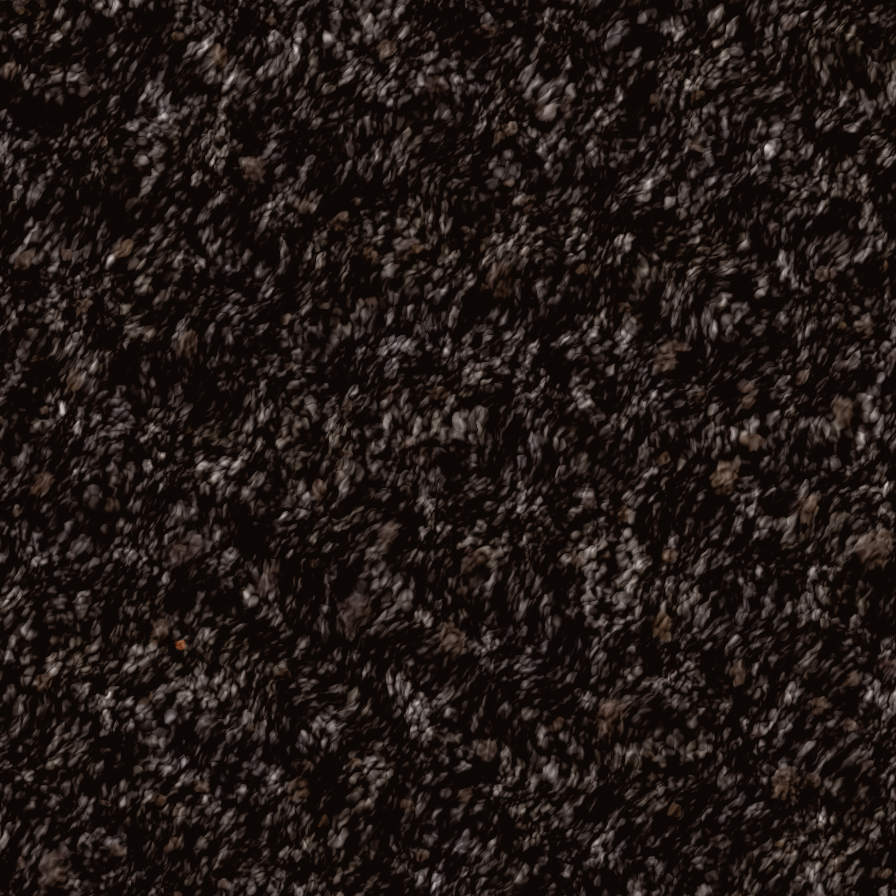
This texture is drawn by a Shadertoy shader. Its source:

```glsl
// Dark garden soil: small slanted crumbs piled over shaded hollows, plus sparse brown stones.
// Crumbs are soft overlapping bumps of random height, one per cell, lit from the upper left;
// gradient noise adds fine grit, clumps of light and dark, and patches of warmer earth.

vec2 hash2(vec2 p) {
    vec3 q = fract(p.xyx * vec3(0.1031, 0.1030, 0.0973));
    q += dot(q, q.yzx + 33.33);
    return fract((q.xx + q.yz) * q.zy);
}

float cornerSlope(vec2 cell, vec2 offset) {
    float angle = 6.2832 * hash2(cell).x;
    return dot(vec2(cos(angle), sin(angle)), offset);
}

float gradientNoise(vec2 p) {
    vec2 i = floor(p), f = p - i;
    vec2 w = f * f * f * (f * (f * 6.0 - 15.0) + 10.0);
    vec2 e = vec2(1, 0);
    return mix(mix(cornerSlope(i, f), cornerSlope(i + e, f - e), w.x),
               mix(cornerSlope(i + e.yx, f - e.yx), cornerSlope(i + 1.0, f - 1.0), w.x), w.y);
}

mat2 rotation(float a) {
    return mat2(cos(a), sin(a), -sin(a), cos(a));
}

// Signed brightness of piled crumbs; the highest bump dominates, hollows stay dark
float crumbs(vec2 p) {
    vec2 cell = floor(p);
    float total = 0.0, weights = 0.0;
    for (int y = -1; y <= 1; y++)
    for (int x = -1; x <= 1; x++) {
        vec2 id = cell + vec2(x, y);
        vec2 offset = p - id - hash2(id);
        vec2 trait = hash2(id + 71.0);
        offset *= rotation(1.2 * (trait.y - 0.5));
        float height = 0.5 * trait.x - 1.4 * dot(offset, offset * vec2(1.25, 0.8));
        float albedo = 1.9 * (fract(trait.y * 7.3) - 0.5);
        float light = 1.2 * dot(offset, vec2(-0.75, 0.6));
        float weight = exp(16.0 * height);
        total += weight * (3.0 * (height - 0.12) + albedo + light);
        weights += weight;
    }
    return total / weights;
}

// One stone in some grid cells: x = coverage, y = lit tone, z = cast shadow, w = random id
vec4 stone(vec2 p, float seed) {
    vec2 id = floor(p);
    vec2 pick = hash2(id + seed), place = hash2(id + seed + 19.0);
    vec2 offset = p - id - mix(vec2(0.35), vec2(0.65), place);
    vec2 axis = rotation(0.5 - 1.1 * place.y) * offset * vec2(1.2, 0.85);
    float radius = mix(0.11, 0.24, pick.y * pick.y);
    float d = length(axis) / radius;
    float present = step(pick.x, 0.3);
    float shadow = length(offset - radius * vec2(0.35, -0.45)) / radius;
    return vec4(present * (1.0 - smoothstep(0.75, 1.1, d)),
                0.85 + 0.9 * dot(offset / radius, vec2(-0.5, 0.7)) - 0.6 * d * d,
                present * (1.0 - smoothstep(0.7, 1.5, shadow)),
                place.x);
}

void mainImage(out vec4 fragColor, in vec2 fragCoord) {
    vec2 uv = fragCoord / iResolution.y;

    // Bend the grain direction slowly and roughen every outline a little
    vec2 bend = vec2(gradientNoise(uv * 12.0), gradientNoise(uv * 12.0 + 40.0));
    vec2 rough = vec2(gradientNoise(uv * 95.0 + 7.0), gradientNoise(uv * 95.0 + 63.0));
    vec2 p = uv + 0.02 * bend + 0.003 * rough;

    // Crumbs stretched along a steep diagonal
    vec2 grain = rotation(0.52) * p * vec2(1.0, 0.62);
    float grit = gradientNoise(grain * 220.0 + 11.0);
    float tone = 0.95 * crumbs(grain * 88.0) + 0.65 * crumbs(grain * 160.0 + 31.0);
    tone += 1.7 * grit;

    // Clumps and hollows
    tone += 1.0 * gradientNoise(uv * 7.0 + 3.0) + 1.6 * gradientNoise(p * 20.0 + 90.0);
    tone += 1.2 * gradientNoise(grain * 48.0 + 17.0);

    // Warm brown and cooler grey patches
    float warmth = gradientNoise(uv * 9.0 + 55.0) + gradientNoise(uv * 38.0 + 21.0);
    vec3 tint = vec3(0.014, 0.004, -0.014) * warmth;

    // Scattered stones in two sizes, some ochre, very few orange
    for (int i = 0; i < 2; i++) {
        float layer = float(i);
        vec2 q = rotation(0.4 + layer) * (uv + 0.004 * rough) * (10.0 + 8.0 * layer);
        vec4 s = stone(q + 5.0, 13.0 + 47.0 * layer);
        tone -= 0.8 * s.z * (1.0 - s.x);
        tone = mix(tone, s.y + 0.3 * tone + 0.8 * grit, 0.8 * s.x);
        vec3 stoneTint = mix(vec3(0.012, 0.0, 0.0), vec3(0.045, 0.015, -0.015), s.w);
        stoneTint += vec3(0.15, 0.02, -0.04) * step(0.985, s.w);
        tint += s.x * stoneTint;
    }

    // Brightness to earth colour, easing into near black
    float red = 0.168 + 0.122 * tone + 0.012 * tone * abs(tone);
    red = 0.5 * (red + 0.045 + sqrt((red - 0.045) * (red - 0.045) + 0.0012));
    vec3 soil = red - vec3(0.0, 0.043, 0.058) * smoothstep(-0.02, 0.12, red);
    soil += tint * smoothstep(0.03, 0.2, red);
    fragColor = vec4(clamp(soil, 0.0, 1.0), 1.0);
}
```
